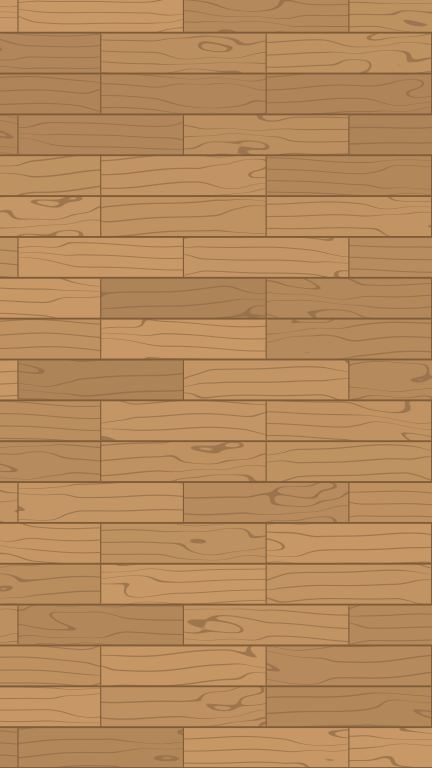
This texture is drawn by a WebGL 1 fragment shader. Its source:

```glsl
precision highp float;
// Staggered wooden floor planks with wavy grain, pointed streaks and varied tones.
uniform vec2 u_resolution;

#define ROWS 18.8          // plank rows over the canvas height
#define PLANK_LENGTH 4.05  // in row heights
#define FIRST_JOINT 0.44   // in row heights
#define SEAM_WIDTH 0.046   // between rows
#define JOINT_WIDTH 0.028  // between plank ends
#define GRAIN_WIDTH 0.088  // share of one grain period
#define LIGHT_WOOD vec3(0.785, 0.598, 0.402)
#define DARK_WOOD vec3(0.675, 0.512, 0.342)
#define GRAIN_COLOR vec3(0.57, 0.425, 0.28)
#define SEAM_COLOR vec3(0.50, 0.365, 0.225)

float hash(vec2 p) {
  return fract(sin(dot(p, vec2(127.1, 311.7))) * 43758.5453);
}

// Coverage of a line of the given width, filtered over one pixel.
float lineCoverage(float d, float width, float pixel) {
  float h = 0.5 * width;
  return clamp((d + h) / pixel + 0.5, 0.0, 1.0)
       - clamp((d - h) / pixel + 0.5, 0.0, 1.0);
}

// Layered sines; contours widen into streaks where the field flattens.
float grainField(vec2 p, vec4 seed) {
  vec4 phase = seed * 6.2832;
  float knot = smoothstep(-0.1, 1.0, sin(1.15 * p.x + phase.x));
  float bend = 1.4 * sin(0.9 * p.x + phase.y) + 0.35 * sin(3.1 * p.x + phase.z);
  float f = mix(2.4, 3.8, seed.w) * p.y + seed.z;
  f += 0.25 * sin(0.8 * p.x + phase.w) + 0.07 * sin(2.3 * p.x + 2.0 * p.y + phase.y);
  f += 0.62 * knot * sin(7.5 * p.y + bend + phase.z);
  f += 0.09 * knot * sin(4.7 * p.x + 13.0 * p.y + phase.w);
  return f;
}

void main() {
  float pixel = ROWS / u_resolution.y;
  vec2 p = gl_FragCoord.xy * pixel;

  // Every third row starts half a plank earlier.
  float row = floor(p.y);
  float stagger = step(0.5, mod(row, 3.0)) * 0.5;
  float along = (p.x - FIRST_JOINT) / PLANK_LENGTH - stagger;
  vec2 plank = vec2(floor(along), row);
  vec2 local = vec2(fract(along) * PLANK_LENGTH, fract(p.y));
  vec4 seed = vec4(hash(plank + 3.7), hash(plank + 11.3),
                   hash(plank + 23.9), hash(plank + 41.1));

  // Plank tone
  float tone = hash(plank + 67.3);
  vec3 color = mix(LIGHT_WOOD, DARK_WOOD, pow(tone, 1.6));

  // Grain lines and streaks
  float f = grainField(local, seed);
  vec2 slope = vec2(grainField(local + vec2(pixel, 0.0), seed),
                    grainField(local + vec2(0.0, pixel), seed)) - f;
  float grain = lineCoverage(fract(f) - 0.5, GRAIN_WIDTH, max(length(slope), 0.02));
  color = mix(color, GRAIN_COLOR, 0.75 * grain);

  // Seams and end joints
  vec2 edge = min(local, vec2(PLANK_LENGTH, 1.0) - local);
  float seam = lineCoverage(edge.y, SEAM_WIDTH, pixel);
  float joint = lineCoverage(edge.x, JOINT_WIDTH, pixel);
  color = mix(color, SEAM_COLOR, max(seam, joint));

  gl_FragColor = vec4(color, 1.0);
}
```
